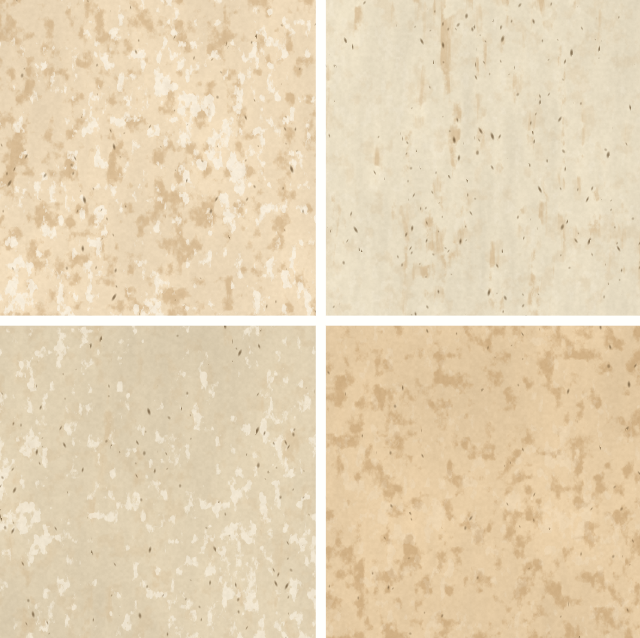
A Shadertoy shader for this texture:

```glsl
#define JOINT_CENTER vec2(0.5013, 0.4974)
#define JOINT_HALF 0.0079
#define JOINT_COLOR vec3(1.0, 1.0, 0.99)
#define BLOTCH_COLOR vec3(0.77, 0.63, 0.45)
#define FLECK_COLOR vec3(0.98, 0.95, 0.89)
#define PIT_COLOR vec3(0.40, 0.31, 0.19)
#define BLOTCH_SCALE vec2(64.0, 52.0)
#define FLECK_SCALE vec2(85.0, 58.0)
#define STREAK_SCALE vec2(60.0, 9.0)
#define PIT_SCALE vec2(62.0, 46.0)
#define GRAIN 0.05

// Tiles in order: lower left, lower right, upper left, upper right
const vec3 BASE[4] = vec3[4](
    vec3(0.875, 0.815, 0.700), vec3(0.900, 0.797, 0.645),
    vec3(0.930, 0.850, 0.725), vec3(0.910, 0.865, 0.765));

// Strength of blotches, flecks, pits and streaks
const vec4 WEAR[4] = vec4[4](
    vec4(0.12, 0.60, 0.50, 0.15), vec4(0.62, 0.16, 0.25, 0.12),
    vec4(0.48, 0.75, 0.32, 0.12), vec4(0.13, 0.15, 0.85, 0.42));

// Integer hash giving three values in 0..1
vec3 hash3(vec2 cell, float seed) {
    uvec3 v = uvec3(ivec3(vec3(floor(cell), seed)));
    v = v * 1664525u + 1013904223u;
    v.x += v.y * v.z; v.y += v.z * v.x; v.z += v.x * v.y;
    v ^= v >> 16u;
    v.x += v.y * v.z; v.y += v.z * v.x; v.z += v.x * v.y;
    return vec3(v >> 8u) / 16777216.0;
}

float valueNoise(vec2 p, float seed) {
    vec2 i = floor(p), f = fract(p);
    f = f * f * (3.0 - 2.0 * f);
    float low = mix(hash3(i, seed).x, hash3(i + vec2(1, 0), seed).x, f.x);
    float high = mix(hash3(i + vec2(0, 1), seed).x, hash3(i + 1.0, seed).x, f.x);
    return mix(low, high, f.y);
}

float fbm(vec2 p, float seed) {
    float sum = 0.0, weight = 0.5;
    for (int i = 0; i < 4; i++) {
        sum += weight * valueNoise(p, seed + float(i));
        p = p * 2.03 + 7.3;
        weight *= 0.5;
    }
    return sum / 0.9375;
}

// Scattered upright oval pits, clustered where density is high
float pits(vec2 p, float density, float pixel, float seed) {
    vec2 cell = floor(p * PIT_SCALE);
    float cover = 0.0;
    for (int y = -1; y <= 1; y++)
    for (int x = -1; x <= 1; x++) {
        vec2 c = cell + vec2(x, y);
        vec3 place = hash3(c + 3.0, seed);
        vec3 shape = hash3(c + 3.0, seed + 1.0);
        vec2 d = p - (c + place.xy) / PIT_SCALE;
        d.x += d.y * (shape.z - 0.5);
        d.y /= 1.0 + 1.3 * shape.y;
        float radius = mix(0.0006, 0.0021, shape.x * shape.x);
        float dot1 = 1.0 - smoothstep(-pixel, pixel, length(d) - radius);
        cover = max(cover, dot1 * step(place.z, density) * mix(0.45, 1.0, shape.y));
    }
    return cover;
}

vec3 stone(vec2 p, int tile, float pixel) {
    float seed = float(tile) * 40.0 + 11.0;
    vec4 wear = WEAR[tile];

    // Broad clouds and upright streaks
    float cloud = fbm(p * vec2(9.0, 5.0), seed);
    float streak = fbm(p * STREAK_SCALE + 2.0 * cloud, seed + 5.0);
    vec3 color = BASE[tile] * (1.0 + 0.09 * (cloud - 0.5));
    color *= 1.0 + 0.12 * (wear.w + 0.2) * (streak - 0.5);

    // Brown blotches
    float blotch = fbm(p * BLOTCH_SCALE, seed + 10.0) + 0.25 * (streak - 0.5);
    color = mix(color, BLOTCH_COLOR, wear.x * smoothstep(0.50, 0.76, blotch));
    float vein = smoothstep(0.58, 0.80, streak) * smoothstep(0.42, 0.68, blotch);
    color = mix(color, BLOTCH_COLOR, wear.w * vein);

    // Pale mineral flecks, gathered by the clouds
    float fleck = fbm(p * FLECK_SCALE, seed + 15.0) + 0.35 * (cloud - 0.5);
    color = mix(color, FLECK_COLOR, wear.y * smoothstep(0.61, 0.76, fleck));

    // Pits and fine grain
    float density = wear.z * smoothstep(0.32, 0.75, streak) * 0.65;
    color = mix(color, PIT_COLOR, 0.75 * pits(p, density, pixel, seed + 20.0));
    return color + GRAIN * (fbm(p * 210.0, seed + 25.0) - 0.5);
}

void mainImage(out vec4 fragColor, in vec2 fragCoord) {
    vec2 uv = fragCoord / iResolution.xy;
    vec2 p = fragCoord / iResolution.y;
    float pixel = 1.0 / iResolution.y;

    vec2 side = step(JOINT_CENTER, uv);
    int tile = int(side.x + 2.0 * side.y);
    vec3 color = stone(p, tile, pixel);

    // White cross joint
    vec2 gap = abs(uv - JOINT_CENTER) - JOINT_HALF;
    float inside = smoothstep(-0.7 * pixel, 0.7 * pixel, min(gap.x, gap.y));
    fragColor = vec4(mix(JOINT_COLOR, color, inside), 1.0);
}
```
